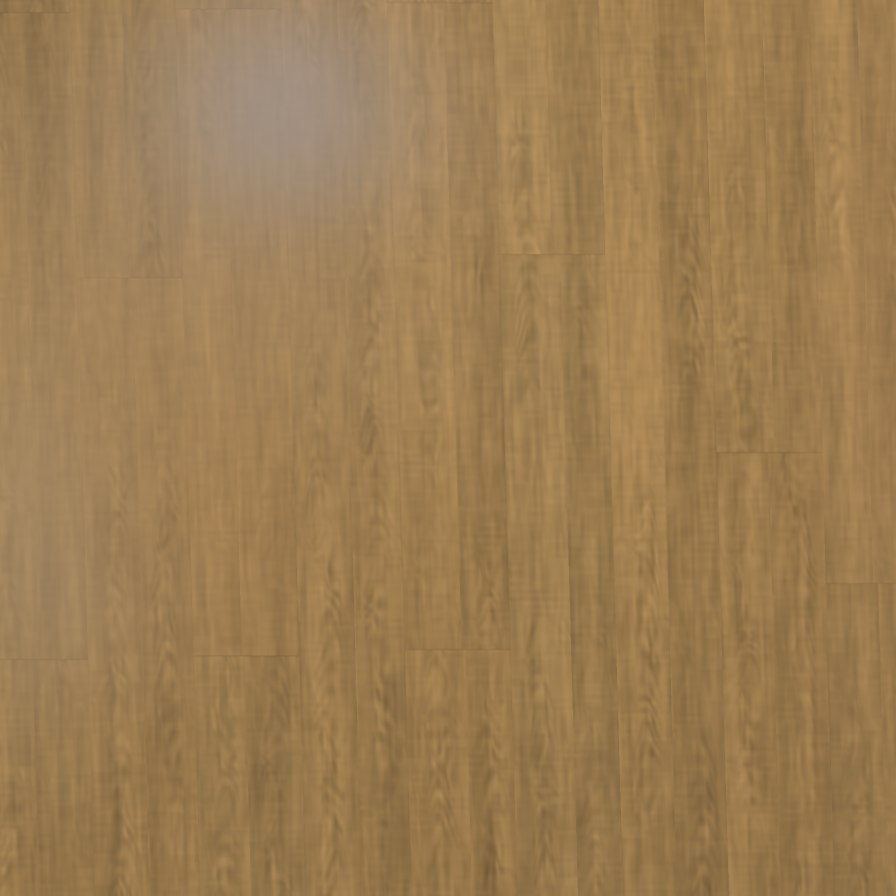
Give the GLSL for this texture, as a WebGL 2 fragment shader.

```glsl
#version 300 es
precision highp float;

#define BOARD_WIDTH 0.118
#define BOARD_LENGTH 0.722
#define BOARD_OFFSET 0.106
#define LEAN 0.028
#define SEAM_WIDTH 0.0018
#define SEAM_DEPTH 0.060
#define TONE_SPREAD 0.050
#define STREAK_DEPTH 0.19
#define FIBRE_DEPTH 0.085
#define FLECK_DEPTH 0.19
#define RIPPLE_DEPTH 0.045
#define GLARE_CENTER vec2(0.315, 0.885)

uniform vec2 u_resolution;
out vec4 fragColor;

const vec3 OAK = vec3(0.606, 0.480, 0.300);
const vec3 HAZE = vec3(0.660, 0.570, 0.445);
const vec3 GLARE = vec3(0.630, 0.585, 0.580);
const vec3 ROSE = vec3(0.605, 0.455, 0.310);

// Height of one end joint in each board; above 1 the board runs through
const float JOINT[9] = float[9](0.264, 0.690, 0.268, 1.200, 0.275, 0.716, 1.200, 0.495, 0.349);

float hash(vec2 p) {
    vec3 q = fract(vec3(p.xyx) * 0.1031);
    q += dot(q, q.yzx + 33.33);
    return fract((q.x + q.y) * q.z);
}

float noise(vec2 p) {
    vec2 i = floor(p), f = fract(p);
    f = f * f * (3.0 - 2.0 * f);
    return mix(mix(hash(i), hash(i + vec2(1, 0)), f.x),
               mix(hash(i + vec2(0, 1)), hash(i + vec2(1, 1)), f.x), f.y);
}

float fbm(vec2 p) {
    float sum = 0.0, amplitude = 0.5;
    for (int i = 0; i < 4; i++) {
        sum += amplitude * noise(p);
        p = p * 2.03 + 17.1;
        amplitude *= 0.55;
    }
    return sum;
}

float blob(vec2 p, vec2 center, vec2 radius) {
    vec2 d = (p - center) / radius;
    return exp(-dot(d, d));
}

// Streaks, fibres, arched figure along the strip core and fine ripples
float grain(vec2 p, float core, float seed) {
    vec2 q = p + vec2(seed * 7.0, seed * 3.0);
    q.x += 0.004 * (noise(q * vec2(8.0, 6.0)) - 0.5);
    float streak = fbm(q * vec2(50.0, 2.2)) - 0.52;
    float fibre = noise(q * vec2(150.0, 14.0)) + noise(q * vec2(260.0, 30.0)) - 1.0;
    float bend = noise(q * vec2(60.0, 22.0));
    float arch = sin(q.y * 260.0 + core * core * 90.0 + bend * 9.0);
    float pores = noise(q * vec2(170.0, 65.0) + bend * 3.0) - 0.5;
    float figure = smoothstep(0.32, 0.06, abs(core + 0.25 * (noise(q * vec2(3.0, 9.0)) - 0.5)));
    figure *= smoothstep(0.35, 0.75, noise(vec2(seed * 50.0, q.y * 5.0)));
    float ripple = noise(q * vec2(40.0, 230.0)) - 0.5;
    return STREAK_DEPTH * streak + FIBRE_DEPTH * fibre
         + FLECK_DEPTH * figure * (0.6 * pores + 0.17 * arch - 0.14)
         + 0.06 * pores + RIPPLE_DEPTH * ripple;
}

vec3 wood(vec2 p) {
    // Board and end joint
    vec2 upright = vec2(p.x + LEAN * p.y, p.y);
    float column = upright.x / BOARD_WIDTH + BOARD_OFFSET;
    int board = clamp(int(floor(column)), 0, 8);
    float across = fract(column);
    float along = max((p.y - JOINT[board]) / BOARD_LENGTH, -0.99);
    vec2 id = vec2(float(board), floor(along) + 5.0);

    // Two printed strips in each board, softly parted, the right one darker
    float split = mix(0.44, 0.58, hash(id + 8.3));
    float right = smoothstep(-0.025, 0.025, across - split);
    float side = step(split, across);
    float core = (across - mix(split * 0.5, split * 0.5 + 0.5, side)) * 2.0;
    float tones = mix(hash(id * 3.7 + 2.0), hash(id * 3.7 + 21.0), right);
    float seed = hash(id * 5.3 + side * 13.0 + 4.0);
    float tone = 1.020 + TONE_SPREAD * (tones - 0.5) - 0.032 * right;
    vec3 color = OAK * (tone + grain(upright, core, seed));
    color *= mix(vec3(0.995, 1.0, 1.005), vec3(1.005, 0.996, 0.99), hash(id + 41.0));

    // Faint long seams and firmer end joints
    float edge = min(across, 1.0 - across) * BOARD_WIDTH;
    float end = min(fract(along), 1.0 - fract(along)) * BOARD_LENGTH;
    float seam = 0.4 * (1.0 - smoothstep(0.0, SEAM_WIDTH, edge));
    seam = max(seam, 1.0 - smoothstep(0.0, SEAM_WIDTH, end));
    return color * (1.0 - SEAM_DEPTH * seam);
}

// Soft reflected light and uneven colour across the floor
vec3 light(vec3 color, vec2 p) {
    color *= mix(0.955, 1.040, smoothstep(0.0, 0.70, p.y));
    color = mix(color, ROSE, 0.30 * blob(p, vec2(1.0, 0.65), vec2(0.10, 0.45)));
    color = mix(color, ROSE * 1.04, 0.25 * blob(p, vec2(0.2, 0.55), vec2(0.25, 0.3)));
    float cloud = 0.7 + 0.6 * noise(p * 7.0);
    color = mix(color, HAZE, 0.42 * cloud * blob(p, vec2(0.04, 0.42), vec2(0.14, 0.24)));
    color = mix(color, HAZE, 0.38 * cloud * blob(p, vec2(0.24, 0.78), vec2(0.32, 0.25)));
    color = mix(color, GLARE, 0.66 * blob(p, GLARE_CENTER, vec2(0.145, 0.13)));
    return color * (1.0 - 0.09 * blob(p, vec2(0.0, 1.0), vec2(0.13, 0.28)));
}

void main() {
    // Four samples smooth every edge
    vec3 color = vec3(0.0);
    for (int i = 0; i < 4; i++) {
        vec2 shift = vec2(float(i % 2), float(i / 2)) * 0.5 - 0.25;
        vec2 p = (gl_FragCoord.xy + shift) / u_resolution;
        color += light(wood(p), p) * 0.25;
    }
    fragColor = vec4(color, 1.0);
}
```
